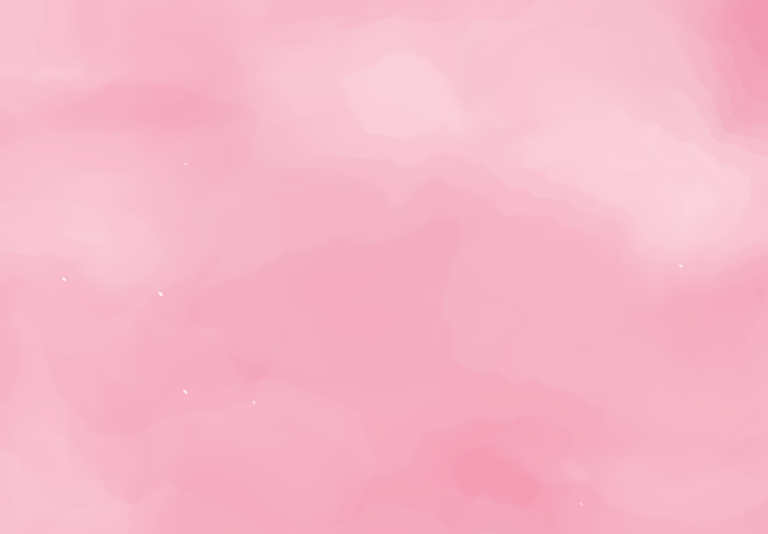
Give the GLSL for this texture, as a Shadertoy shader.

```glsl
// Pink watercolour paper: cloudy overlapping washes with torn wet edges and a few bare specks.

const vec3 DEEP_ROSE = vec3(0.958, 0.615, 0.708);
const vec3 MID_PINK  = vec3(0.968, 0.718, 0.785);
const vec3 PALE_PINK = vec3(0.985, 0.835, 0.880);
const vec3 BARE_PAPER = vec3(1.0, 0.95, 0.96);

vec2 hash2(vec2 p) {
    vec3 q = fract(p.xyx * vec3(0.1031, 0.1030, 0.0973));
    q += dot(q, q.yzx + 33.33);
    return fract((q.xx + q.yz) * q.zy);
}

// Rotated, self-warping sine octaves, roughly -1 to 1
float layeredSines(vec2 p, int octaves) {
    const mat2 turn = mat2(0.80, 0.60, -0.60, 0.80);
    float sum = 0.0, amplitude = 0.6;
    for (int i = 0; i < octaves; i++) {
        p = turn * p * 1.75 + vec2(3.1, 1.7);
        p += 0.7 * sin(p.yx * 0.83 + vec2(0.4, 2.1));
        sum += amplitude * sin(p.x) * cos(p.y);
        amplitude *= 0.55;
    }
    return sum;
}

vec2 raggedWarp(vec2 p, float frequency, float strength) {
    return p + strength * vec2(layeredSines(p * frequency, 5),
                               layeredSines(p * frequency + 17.3, 5));
}

float softBlob(vec2 p, vec2 center, vec2 radius) {
    vec2 d = (p - center) / radius;
    return exp(-dot(d, d));
}

// Large light and dark areas of the sheet
float broadTone(vec2 p) {
    float tone = mix(0.29, 0.56, smoothstep(0.46, 0.60, p.y + 0.07 * sin(p.x * 4.0 + 1.5)));
    tone += 0.40 * softBlob(p, vec2(1.18, 0.64), vec2(0.32, 0.16));
    tone += 0.28 * softBlob(p, vec2(0.76, 0.83), vec2(0.28, 0.14));
    tone += 0.12 * softBlob(p, vec2(0.10, 0.62), vec2(0.24, 0.14));
    tone += 0.36 * softBlob(p, vec2(0.02, 0.10), vec2(0.28, 0.22));
    tone += 0.20 * softBlob(p, vec2(1.36, 0.06), vec2(0.24, 0.13));
    tone -= 0.24 * softBlob(p, vec2(0.95, 0.08), vec2(0.20, 0.13));
    tone -= 0.30 * softBlob(p, vec2(0.36, 0.86), vec2(0.16, 0.18));
    tone -= 0.72 * softBlob(p, vec2(1.46, 0.95), vec2(0.16, 0.25));
    return tone;
}

// Steps in tone; softness runs from crisp (0) to a plain gradient (0.5)
float terrace(float tone, float levels, float softness) {
    float x = tone * levels;
    return (floor(x) + smoothstep(0.5 - softness, 0.5 + softness, fract(x))) / levels;
}

// Cellular patches: crisp on one side, melting away on the other
float cellWashes(vec2 p, float scale, float seed, float edge) {
    vec2 q = p * vec2(0.8, 1.15) * scale;
    vec2 cell = floor(q);
    float sum = 0.0;
    for (int y = -1; y <= 1; y++)
    for (int x = -1; x <= 1; x++) {
        vec2 id = cell + vec2(x, y);
        vec2 offset = q - id - 0.2 - 0.6 * hash2(id + seed);
        vec2 traits = hash2(id + seed + 41.0);
        float radius = mix(0.35, 0.75, traits.x);
        float angle = 6.2832 * traits.y;
        float along = dot(offset, vec2(cos(angle), sin(angle)));
        float inside = smoothstep(edge, -edge, length(offset) - radius);
        float melt = smoothstep(-0.5 * radius, 0.8 * radius, along);
        float strength = 2.0 * hash2(id + seed + 83.0).x - 1.0;
        sum += strength * inside * melt;
    }
    return sum;
}

// Tiny unpainted flecks in a few cells
float bareSpecks(vec2 p, float scale) {
    vec2 q = p * scale;
    vec2 id = floor(q);
    vec2 traits = hash2(id + 7.0);
    vec2 d = q - id - 0.2 - 0.6 * hash2(id + 29.0);
    d = vec2(d.x + 0.6 * d.y, d.y * 0.8);
    float radius = mix(0.006, 0.016, traits.y);
    return step(traits.x, 0.09) * smoothstep(radius + 0.007, radius - 0.007, length(d));
}

vec3 washColor(float tone) {
    vec3 low = mix(DEEP_ROSE, MID_PINK, clamp(tone * 2.0, 0.0, 1.0));
    return mix(low, PALE_PINK, clamp(tone * 2.0 - 1.0, 0.0, 1.0));
}

void mainImage(out vec4 fragColor, in vec2 fragCoord) {
    vec2 p = fragCoord / iResolution.y;
    vec2 ragged = raggedWarp(p, 3.2, 0.075);
    vec2 torn = raggedWarp(ragged, 9.0, 0.020);

    // Broad pools settle into uneven steps
    float tone = broadTone(torn) + 0.20 * layeredSines(torn * vec2(2.2, 3.4) + 5.0, 4);
    float wetness = smoothstep(-0.30, 0.45, layeredSines(p * 3.0 + 9.0, 2));
    tone = mix(tone, terrace(tone, 7.0, mix(0.04, 0.5, wetness)), 0.75);

    // Thin glazes over the pools
    tone += 0.100 * cellWashes(torn, 3.2, 11.0, 0.016);
    tone += 0.050 * cellWashes(torn, 6.5, 57.0, 0.035);
    tone += 0.020 * layeredSines(ragged * vec2(5.0, 12.0), 3);

    vec3 color = washColor(tone);
    color.r -= 0.008 * smoothstep(0.0, 0.6, layeredSines(ragged * 2.5 + 31.0, 3));
    color = mix(color, BARE_PAPER, 0.9 * bareSpecks(p, 5.0));
    fragColor = vec4(color, 1.0);
}
```
